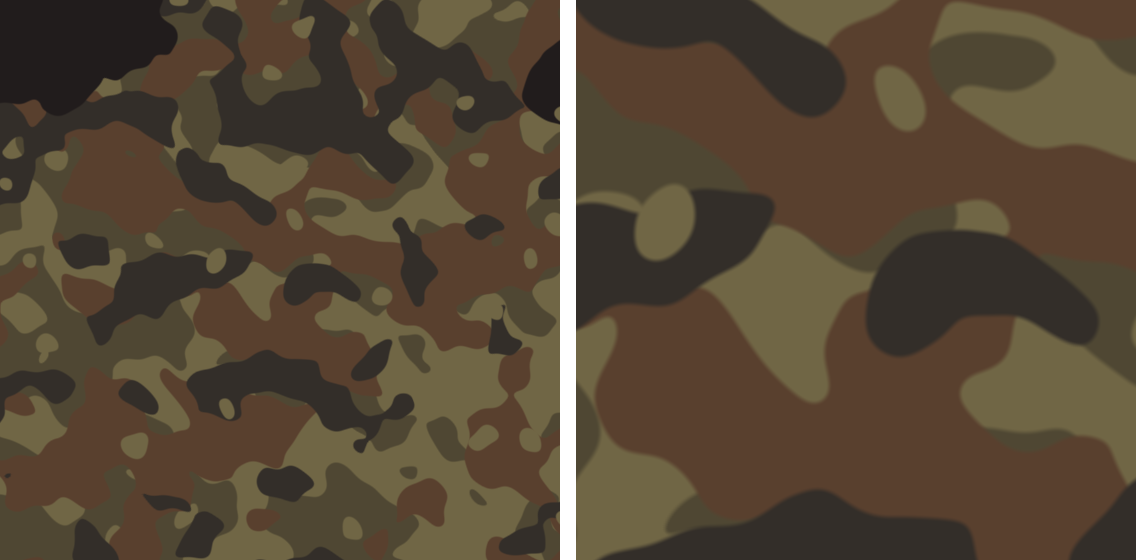
Left: the whole. Right: its middle third, enlarged.
Write a Shadertoy shader that draws this pattern.

```glsl
// Woodland camouflage: smooth, crisp-edged blotches in five earthy colours.
// Each colour is a thresholded cellular field (weighted sum of random cell
// values), painted in order over olive; layered sines make the outlines wavy.

const vec3 OLIVE = vec3(0.31, 0.28, 0.20);
const vec3 TAN   = vec3(0.44, 0.40, 0.27);
const vec3 BROWN = vec3(0.35, 0.25, 0.18);
const vec3 DARK  = vec3(0.20, 0.18, 0.16);
const vec3 BLACK = vec3(0.13, 0.11, 0.11);

const float EDGE_SOFTNESS = 0.002;   // half width of an edge, in canvas units

// Three random values in 0..1 for one cell
vec3 hash3(vec2 cell) {
    vec3 q = fract(cell.xyx * vec3(0.1031, 0.1030, 0.0973));
    q += dot(q, q.yxz + 33.33);
    return fract((q.xxy + q.yzz) * q.zyx);
}

// Smooth cellular field with mean 0 and variance 1
float blobField(vec2 p, float frequency, float seed) {
    const float REACH = 1.6;
    p = p * frequency * vec2(0.95, 1.05) + seed;
    vec2 home = floor(p);
    float total = 0.0, power = 0.0001;
    for (int j = -2; j <= 2; j++) {
        for (int i = -2; i <= 2; i++) {
            vec2 cell = home + vec2(i, j);
            vec3 rnd = hash3(cell);
            vec2 d = (cell + rnd.xy - p) / REACH;
            float w = max(1.0 - dot(d, d), 0.0);
            w *= w * w;
            total += w * (2.0 * rnd.z - 1.0);
            power += w * w;
        }
    }
    return 1.732 * total / sqrt(power);
}

// Scattered rounded spots: positive inside, in canvas units
float spotField(vec2 p, float frequency, float chance, float seed) {
    p = p * frequency + seed;
    vec2 home = floor(p);
    float nearest = 1.0;
    for (int j = -1; j <= 1; j++) {
        for (int i = -1; i <= 1; i++) {
            vec2 cell = home + vec2(i, j);
            vec3 rnd = hash3(cell);
            vec3 shape = hash3(cell + 57.0);
            vec2 d = cell + rnd.xy - p;
            d *= mix(vec2(0.8, 1.2), vec2(1.2, 0.8), shape.x);
            float radius = mix(0.12, 0.24, shape.y);
            if (rnd.z < chance) nearest = min(nearest, length(d) - radius);
        }
    }
    return -nearest / frequency;
}

// Positive inside an ellipse, roughly in canvas units
float ellipseField(vec2 p, vec2 centre, vec2 radii) {
    return (1.0 - length((p - centre) / radii)) * min(radii.x, radii.y);
}

// Layered sines that bend the outlines
vec2 wavyWarp(vec2 p) {
    vec2 coarse = sin(p.yx * vec2(41.0, 37.0) + vec2(0.7, 2.1));
    vec2 fine = sin(p.yx * vec2(97.0, 103.0) + p * 34.0 + vec2(4.0, 1.3));
    return p + 0.005 * coarse + 0.003 * fine;
}

// Coverage of a field's positive side, with an even edge width
float coverage(float field) {
    float slope = length(vec2(dFdx(field), dFdy(field))) * iResolution.y;
    float soft = max(EDGE_SOFTNESS, 0.8 / iResolution.y);
    float signedDist = field / max(slope, 0.0001);
    return smoothstep(-soft, soft, signedDist);
}

void mainImage(out vec4 fragColor, in vec2 fragCoord) {
    vec2 uv = fragCoord / iResolution.y;
    vec2 p = wavyWarp(uv);

    // Tan gathers at the lower right, dark towards the upper left
    vec2 toPatch = uv - vec2(0.88, 0.20);
    float patchBias = exp(-9.0 * dot(toPatch, toPatch));
    float cornerBias = 0.4 * (uv.y - uv.x);

    float tanField   = blobField(p, 23.0, 11.0) + 1.6 * patchBias - 0.42;
    float brownField = blobField(p, 21.0, 83.0) - 0.9 * patchBias - 0.09;
    float darkField  = blobField(p, 22.0, 147.0) - 0.6 * patchBias + cornerBias - 0.80;

    // Black lies in the upper left corner and on the upper right side
    float blackRegion = max(
        ellipseField(p, vec2(0.06, 0.97), vec2(0.25, 0.16)),
        ellipseField(p, vec2(1.03, 0.84), vec2(0.09, 0.08)));
    float blackField = blackRegion + 0.022 * blobField(p, 23.0, 211.0);

    float spots = spotField(p, 10.0, 0.28, 305.0);

    // Paint from the lowest layer to the top
    vec3 color = OLIVE;
    color = mix(color, TAN, coverage(tanField));
    color = mix(color, BROWN, coverage(brownField));
    color = mix(color, DARK, coverage(darkField));
    color = mix(color, BLACK, coverage(blackField));
    color = mix(color, TAN, coverage(spots));
    fragColor = vec4(color, 1.0);
}
```
